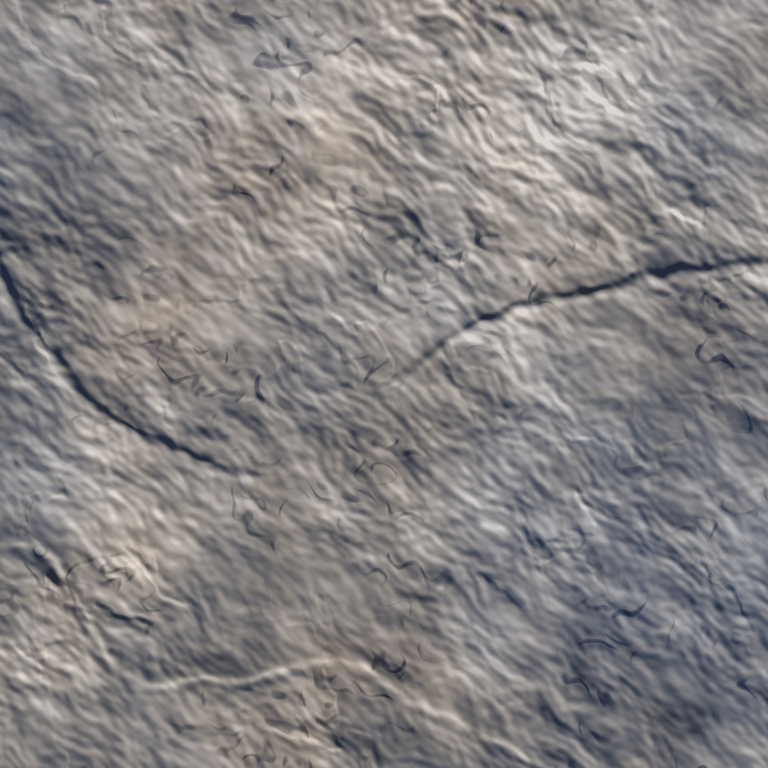
This texture is drawn by a Shadertoy shader. Its source:

```glsl
// Weathered grey stone slab: a lit relief of diagonal grain, chips and small ledges,
// with two dark cracks, one pale ridge and broad warm and blue staining.
// Gradient noise gives the height; its slope toward the light gives the shading.

const vec3 SHADOW_COLOR = vec3(0.30, 0.31, 0.345);
const vec3 STONE_COLOR  = vec3(0.535, 0.52, 0.515);
const vec3 LIGHT_COLOR  = vec3(0.77, 0.75, 0.735);
const vec3 WARM_TINT    = vec3(0.022, 0.002, -0.026);
const vec2 LIGHT_DIR    = vec2(0.50, 0.86);
const vec2 GRAIN_DIR    = vec2(0.77, -0.64);
const float GRAIN_STRETCH = 1.7;
const float GRAIN_SCALE   = 24.0;
const float RELIEF_STEP   = 0.0028;
const float RELIEF_GAIN   = 0.95;
const float MOTTLE_GAIN   = 0.36;
const float CHIP_DEPTH    = 0.17;
const float CRACK_WIDTH   = 0.0042;

vec2 hashGradient(vec2 cell) {
    vec3 q = fract(cell.xyx * vec3(0.1031, 0.1030, 0.0973));
    q += dot(q, q.yzx + 33.33);
    float angle = 6.2832 * fract((q.x + q.y) * q.z);
    return vec2(cos(angle), sin(angle));
}

float noise(vec2 p) {
    vec2 i = floor(p), f = p - i;
    vec2 u = f * f * f * (f * (f * 6.0 - 15.0) + 10.0);
    vec2 e = vec2(1.0, 0.0);
    float a = dot(hashGradient(i), f);
    float b = dot(hashGradient(i + e.xy), f - e.xy);
    float c = dot(hashGradient(i + e.yx), f - e.yx);
    float d = dot(hashGradient(i + e.xx), f - e.xx);
    return mix(mix(a, b, u.x), mix(c, d, u.x), u.y);
}

float fbm(vec2 p) {
    float sum = 0.0, amp = 0.5;
    for (int i = 0; i < 5; i++) {
        sum += amp * noise(p);
        p = mat2(1.6, 1.2, -1.2, 1.6) * p + 7.3;
        amp *= 0.55;
    }
    return sum;
}

// Coordinates that run along and across the grain
vec2 grainSpace(vec2 p) {
    vec2 across = vec2(-GRAIN_DIR.y, GRAIN_DIR.x);
    return vec2(dot(p, GRAIN_DIR) / GRAIN_STRETCH, dot(p, across));
}

float height(vec2 p) {
    vec2 warped = p + 0.012 * vec2(noise(p * 13.0), noise(p * 13.0 + 41.0));
    vec2 g = grainSpace(warped) * GRAIN_SCALE;
    float grain = 0.50 * noise(g) + 0.32 * noise(g * 2.1 + 9.0) + 0.19 * noise(g * 4.1 + 23.0);
    float ledgeField = fbm(grainSpace(warped) * 8.0 + 3.0);
    float ledgePatch = smoothstep(-0.05, 0.25, noise(p * 6.0 + 17.0));
    return grain + 0.16 * ledgePatch * smoothstep(-0.025, 0.025, ledgeField);
}

// Curves: 0 left crack, 1 right crack, 2 lower ridge
float curveY(int kind, float x) {
    if (kind == 0) return 0.365 + 0.295 * exp(-x / 0.13);
    if (kind == 1) {
        float s = 1.0 - (x - 0.47) / 0.53;
        return 0.66 - 0.17 * s * s;
    }
    float bump = (x - 0.42) / 0.07;
    return 0.285 - 0.175 * smoothstep(0.03, 0.20, x)
         + 0.03 * exp(-bump * bump) - 0.11 * smoothstep(0.45, 0.77, x);
}

// Signed distance to a curve, positive above it
float curveDistance(int kind, vec2 p) {
    float h = 0.004;
    float slope = (curveY(kind, p.x + h) - curveY(kind, p.x - h)) / (2.0 * h);
    return (p.y - curveY(kind, p.x)) / sqrt(1.0 + slope * slope);
}

float band(float d, float width) {
    return exp(-d * d / (width * width));
}

float blob(vec2 p, vec2 center, vec2 radius) {
    vec2 q = (p - center) / radius;
    return exp(-dot(q, q));
}

// Dark gap with a soft shade above and a pale lip below
float crackTone(int kind, vec2 p, float extent) {
    float d = curveDistance(kind, p);
    float width = CRACK_WIDTH * (1.0 + 1.1 * noise(p * 21.0 + 5.0));
    float gap = band(d, width) * (0.85 + 0.6 * noise(p * 34.0));
    return extent * (0.12 * band(d + 0.011, 0.006) - 0.31 * gap - 0.06 * band(d - 0.010, 0.012));
}

float ridgeTone(vec2 p) {
    float d = curveDistance(2, p);
    float strength = 0.8 + 0.7 * noise(p * 15.0 + 8.0);
    float extent = 1.0 - smoothstep(0.72, 0.78, p.x);
    return extent * (0.19 * strength * band(d, 0.0048)
         - 0.07 * band(d - 0.020, 0.018) - 0.10 * strength * band(d + 0.010, 0.005));
}

void mainImage(out vec4 fragColor, in vec2 fragCoord) {
    vec2 p = fragCoord / iResolution.xy;

    // Broad light and staining
    float sheen = blob(p, vec2(0.68, 0.86), vec2(0.30, 0.24));
    float blueStain = blob(p, vec2(0.84, 0.28), vec2(0.22, 0.25));
    float edgeShade = blob(p, vec2(0.0, 0.72), vec2(0.10, 0.38));
    float tone = 0.525 + 0.10 * sheen - 0.08 * blueStain - 0.07 * edgeShade;
    tone += 0.04 * blob(p, vec2(0.25, 0.72), vec2(0.2, 0.2));
    tone -= 0.04 * (1.0 - smoothstep(0.0, 0.35, p.y));
    float mottle = fbm(p * 5.0 + 11.0);
    tone += MOTTLE_GAIN * mottle + 0.16 * fbm(grainSpace(p) * 19.0 + 31.0);

    // Relief, strongest where the light grazes
    vec2 offset = LIGHT_DIR * RELIEF_STEP;
    float relief = height(p - offset) - height(p + offset);
    float roughness = 0.80 + 0.45 * sheen + 0.7 * noise(p * 4.0 + 53.0);
    tone += RELIEF_GAIN * roughness * relief;

    // Small shadowed chips
    float chipPatch = smoothstep(-0.15, 0.3, noise(p * 7.0 + 71.0));
    float chips = smoothstep(0.20, 0.48, noise(grainSpace(p) * 43.0 + 2.0 * noise(p * 30.0)));
    tone -= CHIP_DEPTH * chips * chipPatch;

    // Cracks and ridge follow a wavering path
    vec2 path = p + 0.016 * vec2(noise(p * 9.0 + 2.0), noise(p * 9.0 + 19.0))
                  + 0.006 * vec2(noise(p * 32.0), noise(p * 32.0 + 13.0));
    tone += crackTone(0, path, 1.0 - smoothstep(0.30, 0.37, p.x));
    tone += crackTone(1, path, smoothstep(0.46, 0.66, p.x));
    tone += ridgeTone(path);

    // Tone to stone colour
    vec3 color = mix(SHADOW_COLOR, STONE_COLOR, clamp((tone - 0.315) / 0.207, -0.7, 1.0));
    color = mix(color, LIGHT_COLOR, clamp((tone - 0.522) / 0.23, 0.0, 1.4));
    float warmth = 0.35 + 2.0 * fbm(p * 4.0 + 87.0) - 1.3 * blueStain - 0.9 * edgeShade
                 - 0.5 * smoothstep(0.65, 1.0, p.x);
    color += WARM_TINT * clamp(warmth, -1.2, 1.0);
    fragColor = vec4(clamp(color, 0.0, 1.0), 1.0);
}
```
